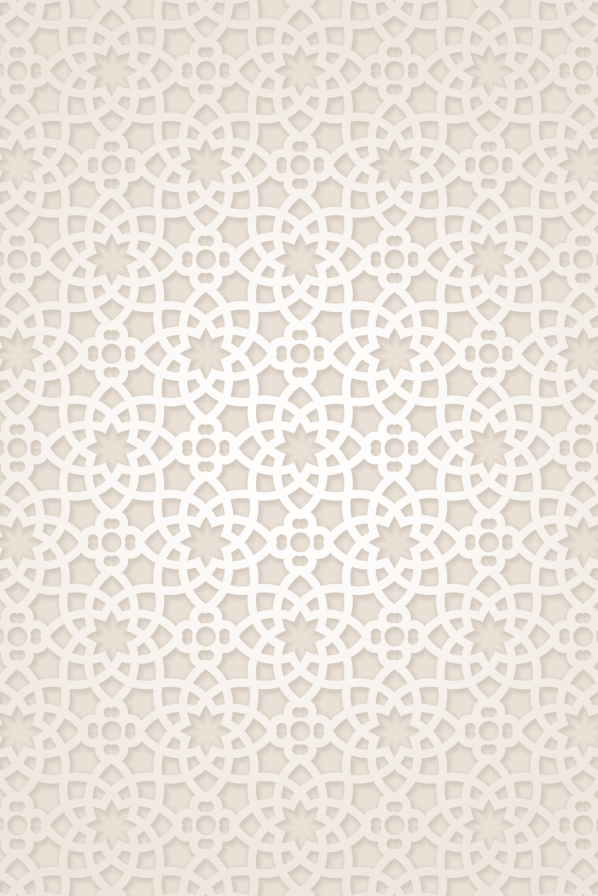
A Shadertoy shader for this pattern:

```glsl
// Pale cut-paper lattice of eight-fold rosettes and quatrefoils over soft shadows.

const float HALF_PERIOD = 0.1577;   // half a repeat, in canvas widths
const float LINE_HALF_WIDTH = 0.045; // in half repeats
const vec3 GROUND = vec3(0.915, 0.878, 0.838);
const vec3 SHADOW = vec3(0.80, 0.755, 0.71);
const vec3 PAPER_BRIGHT = vec3(0.997, 0.993, 0.988);
const vec3 PAPER_DIM = vec3(0.935, 0.900, 0.870);

// Reflect the far side of a line through the origin onto the near side
vec2 mirrorFold(vec2 p, vec2 normal) {
    return p - 2.0 * max(dot(p, normal), 0.0) * normal;
}

// Mirror into the octant 0 <= y <= x
vec2 octantFold(vec2 p) {
    p = abs(p);
    return p.x < p.y ? p.yx : p;
}

float circleLine(vec2 p, vec2 center, float radius) {
    return abs(length(p - center) - radius);
}

// Arcs of eight overlapping circles, leaving an eight-pointed star inside
float rosetteLine(vec2 octant, float offset, float radius) {
    vec2 wedge = mirrorFold(octant, vec2(-0.38268, 0.92388));
    float d = circleLine(wedge, offset * vec2(0.70711, -0.70711), radius);
    d = min(d, circleLine(wedge, vec2(0.0, -offset), radius));
    return min(d, circleLine(wedge, vec2(0.0, offset), radius));
}

// Outline of four slightly pointed lobes around a small disc
float quatrefoilLine(vec2 p, vec2 lobeCenter, float lobeRadius, float coreRadius) {
    vec2 q = octantFold(p);
    float lobe = length(q - lobeCenter) - lobeRadius;
    return abs(min(lobe, length(q) - coreRadius));
}

// Signed distance to the lattice, with rosettes on a checkerboard
float lattice(vec2 p) {
    vec2 cell = abs(mod(p + 1.0, 2.0) - 1.0);
    if (cell.x + cell.y > 1.0) cell = 1.0 - cell;
    vec2 octant = octantFold(cell);
    float rosette = rosetteLine(octant, 0.38, 0.5135);
    float quatrefoil = quatrefoilLine(octant - vec2(1.0, 0.0), vec2(0.197, 0.03), 0.10, 0.15);
    return min(rosette, quatrefoil) - LINE_HALF_WIDTH;
}

// Shadow strength falling off with distance from the paper edge
float softShadow(float d, float reach) {
    return 1.0 - smoothstep(-0.3 * reach, reach, d);
}

void mainImage(out vec4 fragColor, in vec2 fragCoord) {
    vec2 centered = fragCoord - 0.5 * iResolution.xy;
    vec2 p = (centered / iResolution.x - vec2(0.002, 0.0)) / HALF_PERIOD;
    float pixel = 1.0 / (iResolution.x * HALF_PERIOD);

    // Recessed ground with a shadow cast down and to the right
    float shade = softShadow(lattice(p - vec2(0.018, -0.025)), 0.07);
    vec3 color = mix(GROUND, SHADOW, 0.7 * shade);

    // Paper, brightest in the middle of the canvas
    float glow = 1.0 - smoothstep(0.05, 0.55, length(centered / iResolution.y));
    vec3 paper = mix(PAPER_DIM, PAPER_BRIGHT, glow);
    float coverage = 1.0 - smoothstep(-0.75 * pixel, 0.75 * pixel, lattice(p));
    color = mix(color, paper, coverage);

    fragColor = vec4(color, 1.0);
}
```
